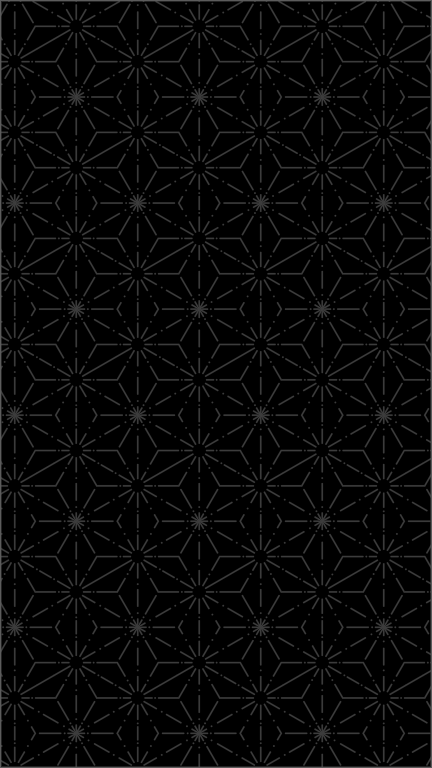
This pattern is drawn by a WebGL 2 fragment shader. Its source:

```glsl
#version 300 es
precision highp float;
// Dashed hemp-leaf lattice: fine grey stars on black inside a thin frame.

uniform vec2 u_resolution;
out vec4 fragColor;

// Lengths in canvas widths
const vec2 EDGE = vec2(0.16438, 0.16366);   // side of a lattice triangle
const vec2 STAR_ORIGIN = vec2(0.1765, 1.5532);
const float FRAME_WIDTH = 0.0033;
// Lengths in triangle sides
const float HALF_LINE = 0.0115;
const float DOT_RADIUS = 0.0125;
const float STAR_RADIUS = 0.115;
const float HOLLOW_RADIUS = 0.105;

const vec3 BACKGROUND = vec3(0.0);
const vec3 LINE_COLOR = vec3(0.235);
const vec3 FRAME_COLOR = vec3(0.36);

const float SQRT3 = 1.7320508;
const float SIXTY_DEG = 1.0471976;

// Distance to the part of a ray lying between two lengths along it
float dash(vec2 p, vec2 start, vec2 dir, float from, float to) {
    vec2 d = p - start;
    return length(d - dir * clamp(dot(d, dir), from, to));
}

float dotMark(vec2 p, vec2 start, vec2 dir, float along) {
    return length(p - start - dir * along) + HALF_LINE - DOT_RADIUS;
}

// Offset from the nearest full star, on a hexagonal lattice
vec2 nearestStar(vec2 p) {
    vec2 cell = vec2(SQRT3, 3.0);
    vec2 a = mod(p + 0.5 * cell, cell) - 0.5 * cell;
    vec2 b = mod(p, cell) - 0.5 * cell;
    return dot(a, a) < dot(b, b) ? a : b;
}

float latticeDistance(vec2 p) {
    // Fold one hexagon into half of a sixty-degree sector
    vec2 q = nearestStar(p);
    float sector = floor(atan(q.y, q.x) / SIXTY_DEG + 0.5);
    float c = cos(sector * SIXTY_DEG), s = sin(sector * SIXTY_DEG);
    q = vec2(c * q.x + s * q.y, c * q.y - s * q.x);
    float side = q.y < 0.0 ? -1.0 : 1.0;
    q.y = abs(q.y);

    vec2 star = vec2(0.0);
    vec2 corner = vec2(0.5 * SQRT3, 0.5);
    float reach = 1.0 / SQRT3;

    // Full star to triangle centre
    vec2 dir = vec2(1.0, 0.0);
    float d = dash(q, star, dir, 0.0, STAR_RADIUS);
    d = min(d, dotMark(q, star, dir, 0.163));
    d = min(d, dash(q, star, dir, 0.22, 0.515));

    // Full star to hollow star
    dir = corner;
    d = min(d, dash(q, star, dir, 0.0, STAR_RADIUS));
    d = min(d, dotMark(q, star, dir, 0.20));
    d = min(d, dash(q, star, dir, 0.30, 0.53));
    d = min(d, dotMark(q, star, dir, 0.61));
    d = min(d, dash(q, star, dir, 0.70, 1.0 - HOLLOW_RADIUS));

    // Hollow star to hollow star; rising edges are unbroken
    dir = vec2(0.0, -1.0);
    bool rising = mod(sector + 6.0, 3.0) == 2.0;
    d = min(d, dash(q, corner, dir, HOLLOW_RADIUS, rising ? 0.5 : 0.30));
    d = min(d, dotMark(q, corner, dir, 0.36));
    d = min(d, dash(q, corner, dir, 0.41, 0.5));

    // Hollow star to triangle centre: spoke end, dot, dash start
    dir = vec2(-0.5, -0.5 * SQRT3);
    bool chevron = mod(sector + 6.0, 3.0) == 0.0;
    bool level = mod(sector + side + 6.0, 3.0) == 0.0;
    vec3 marks = chevron ? vec3(0.27, 0.37, 0.475)
               : level ? vec3(0.20, 0.245, 0.295) : vec3(0.22, 0.285, 0.36);
    d = min(d, dash(q, corner, dir, HOLLOW_RADIUS, marks.x));
    d = min(d, dotMark(q, corner, dir, marks.y));
    return min(d, dash(q, corner, dir, marks.z, reach));
}

void main() {
    vec2 uv = gl_FragCoord.xy / u_resolution.x;
    float pixel = 1.0 / u_resolution.x;

    // Dashed lattice
    float d = latticeDistance((uv - STAR_ORIGIN) / EDGE) - HALF_LINE;
    float soft = 0.7 * pixel / EDGE.x;
    vec3 color = mix(BACKGROUND, LINE_COLOR, 1.0 - smoothstep(-soft, soft, d));

    // Thin frame
    vec2 inset = min(uv, u_resolution / u_resolution.x - uv);
    float frame = min(inset.x, inset.y) - FRAME_WIDTH;
    color = mix(color, FRAME_COLOR, 1.0 - smoothstep(-0.5 * pixel, 0.5 * pixel, frame));
    fragColor = vec4(color, 1.0);
}
```
